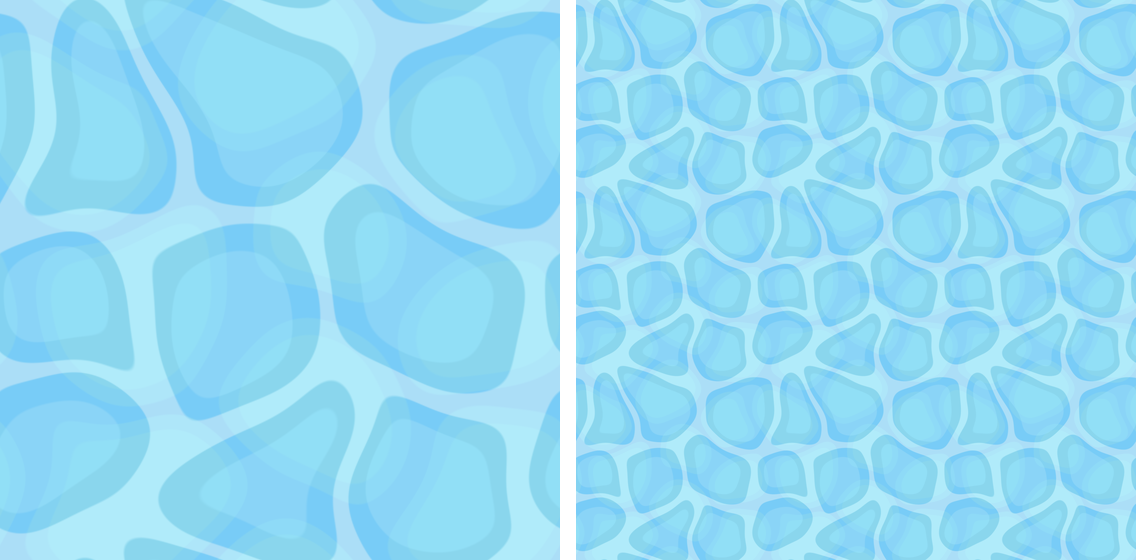
Left: one tile. Right: repeated 3 by 3.
A WebGL 1 fragment shader for this texture:

```glsl
precision highp float;

uniform vec2 u_resolution;

// Colours: plain layer and the same layer under the blue caustic
const vec3 WEB = vec3(0.69, 0.92, 0.98);
const vec3 WEB_TINTED = vec3(0.67, 0.87, 0.97);
const vec3 RIM = vec3(0.54, 0.84, 0.93);
const vec3 RIM_TINTED = vec3(0.47, 0.80, 0.97);
const vec3 POOL = vec3(0.57, 0.873, 0.965);
const vec3 POOL_TINTED = vec3(0.54, 0.83, 0.97);

// Sizes, in cell units
const float CELLS = 3.0;          // whole cells per canvas side
const float JITTER = 0.74;
const float ROUNDING = 12.0;      // lower is rounder
const float WEB_WIDTH = 0.045;
const float WEB_VARIATION = 0.025;
const float RIM_WIDTH = 0.115;
const float RIM_VARIATION = 0.05;
const float BAND_WIDTH = 0.05;
const float BAND_VARIATION = 0.04;
const float HALO_WIDTH = 0.085;
const float HALO_STRENGTH = 0.4;
const float WARP = 0.02;          // in canvas units
const float WEB_SEED = 3.0;
const float BAND_SEED = 17.0;
const float TAU = 6.2831853;

vec2 hash2(vec2 cell, float seed) {
  vec2 q = mod(cell, CELLS) + seed;
  return fract(sin(vec2(dot(q, vec2(127.1, 311.7)),
                        dot(q, vec2(269.5, 183.3)))) * 43758.55);
}

vec2 seedPoint(vec2 cell, float seed) {
  return cell + 0.5 + JITTER * (hash2(cell, seed) - 0.5);
}

// Layered sines with whole periods, so they wrap
float wave(vec2 uv, float phase) {
  return 0.6 * sin(TAU * (2.0 * uv.x + uv.y) + phase)
       + 0.4 * sin(TAU * (uv.x - 3.0 * uv.y) + 2.3 * phase);
}

vec2 warp(vec2 uv, float phase) {
  return uv + WARP * sin(TAU * 2.0 * uv.yx + vec2(phase, phase + 2.0))
            + 0.4 * WARP * sin(TAU * 4.0 * uv.yx + vec2(phase + 4.0, phase));
}

// Rounded distance to the nearest border of a wrapping cellular pattern
float borderDistance(vec2 p, float seed) {
  vec2 base = floor(p);
  vec2 homeCell = base;
  vec2 home = vec2(0.0);
  float nearest = 100.0;
  for (int j = -1; j <= 1; j++) {
    for (int i = -1; i <= 1; i++) {
      vec2 cell = base + vec2(float(i), float(j));
      vec2 toPoint = seedPoint(cell, seed) - p;
      float d = dot(toPoint, toPoint);
      if (d < nearest) {
        nearest = d;
        home = toPoint;
        homeCell = cell;
      }
    }
  }
  float total = 0.0;
  for (int j = -2; j <= 2; j++) {
    for (int i = -2; i <= 2; i++) {
      if (i != 0 || j != 0) {
        vec2 cell = homeCell + vec2(float(i), float(j));
        vec2 other = seedPoint(cell, seed) - p;
        float d = dot(0.5 * (home + other), normalize(other - home));
        total += exp(-ROUNDING * d);
      }
    }
  }
  return -log(total) / ROUNDING;
}

void main() {
  vec2 uv = gl_FragCoord.xy / u_resolution;
  float blur = 1.1 * CELLS / min(u_resolution.x, u_resolution.y);

  // Light web, darker rim and open pool
  float web = borderDistance(CELLS * warp(uv, 0.7), WEB_SEED);
  float webEdge = WEB_WIDTH + WEB_VARIATION * wave(uv, 1.0);
  float rimEdge = webEdge + RIM_WIDTH + RIM_VARIATION * wave(uv.yx, 4.0);
  float inRim = smoothstep(webEdge - blur, webEdge + blur, web);
  float inPool = smoothstep(rimEdge - blur, rimEdge + blur, web);

  // Translucent blue caustic with a fainter halo
  float band = borderDistance(CELLS * warp(uv, 3.1), BAND_SEED);
  float bandEdge = BAND_WIDTH + BAND_VARIATION * wave(uv, 5.5);
  float haloEdge = bandEdge + HALO_WIDTH;
  float core = 1.0 - smoothstep(bandEdge - blur, bandEdge + blur, band);
  float halo = 1.0 - smoothstep(haloEdge - blur, haloEdge + blur, band);
  float tint = mix(HALO_STRENGTH * halo, 1.0, core);

  vec3 color = mix(WEB, WEB_TINTED, tint);
  color = mix(color, mix(RIM, RIM_TINTED, tint), inRim);
  color = mix(color, mix(POOL, POOL_TINTED, tint), inPool);
  gl_FragColor = vec4(color, 1.0);
}
```
